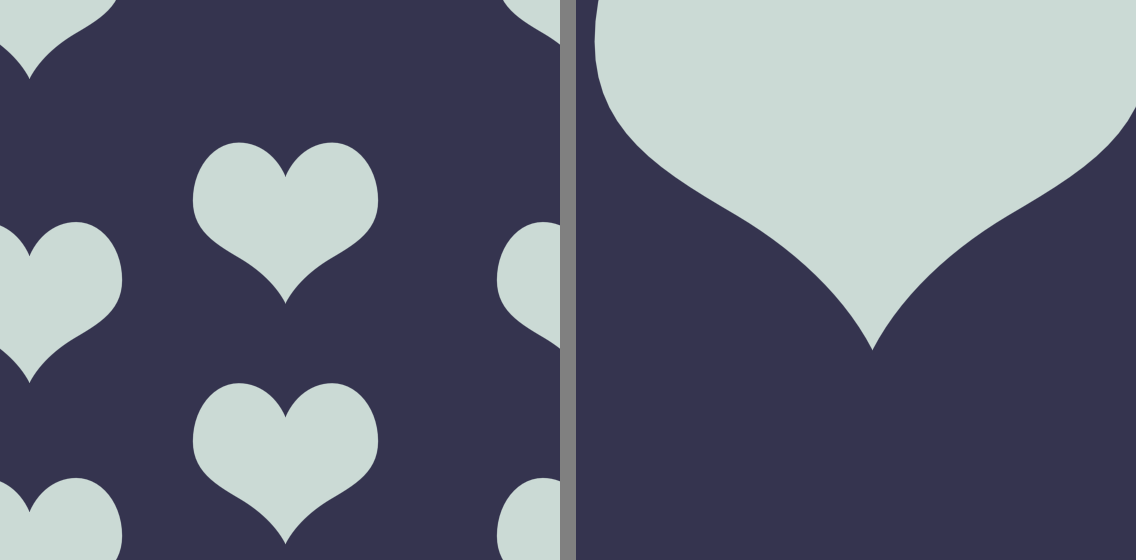
Left: the whole. Right: its middle third, enlarged.
Write a Shadertoy shader that draws this pattern.

```glsl
const vec3 NIGHT = vec3(0.207, 0.203, 0.309);
const vec3 MINT = vec3(0.797, 0.856, 0.836);

// Layout of one tile, x = left column, y = middle column
const vec2 COLUMN_X = vec2(0.0527, 0.5098);
const vec2 LOWER_TIP_Y = vec2(0.3164, 0.0286);
const vec2 ROW_RISE = vec2(0.5430, 0.4297);

const float TILES = 1.0;
const float HALF_WIDTH = 0.1654;
const float MID_HEIGHT = 0.868;   // heart middle above its tip, in half widths
const float EDGE_PIXELS = 0.75;
const int CURVE_STEPS = 14;

// Right half of the outline, cleft to tip: four joined cubic curves
const vec2 OUTLINE[13] = vec2[13](
    vec2(0.0, 1.37), vec2(0.095, 1.59), vec2(0.283, 1.736),
    vec2(0.504, 1.736), vec2(0.78, 1.736), vec2(1.0, 1.457),
    vec2(1.0, 1.11), vec2(1.0, 0.787), vec2(0.764, 0.646),
    vec2(0.488, 0.484), vec2(0.283, 0.362), vec2(0.102, 0.197),
    vec2(0.0, 0.0));

vec2 cubic(vec2 a, vec2 b, vec2 c, vec2 d, float t) {
    float s = 1.0 - t;
    return s * s * s * a + 3.0 * s * t * (s * b + t * c) + t * t * t * d;
}

float segmentDistance(vec2 p, vec2 a, vec2 b) {
    vec2 ab = b - a;
    return length(p - a - ab * clamp(dot(p - a, ab) / dot(ab, ab), 0.0, 1.0));
}

// Signed distance to a heart with its tip at the origin and half width 1
float heartDistance(vec2 p) {
    p.x = abs(p.x);
    float nearest = 10.0;
    float side = 1.0;
    vec2 a = OUTLINE[0];
    for (int k = 0; k < 12; k += 3) {
        for (int i = 1; i <= CURVE_STEPS; i++) {
            float t = float(i) / float(CURVE_STEPS);
            vec2 b = cubic(OUTLINE[k], OUTLINE[k + 1], OUTLINE[k + 2], OUTLINE[k + 3], t);
            nearest = min(nearest, segmentDistance(p, a, b));
            // Flip the side at each crossing of a ray to the right
            if ((a.y > p.y) != (b.y > p.y)) {
                float crossing = mix(a.x, b.x, (p.y - a.y) / (b.y - a.y));
                if (crossing > p.x) side = -side;
            }
            a = b;
        }
    }
    return side * nearest;
}

// Offset from the middle of the closest heart, wrapped around the tile
vec2 closestHeart(vec2 uv) {
    vec2 best = vec2(2.0);
    for (int column = 0; column < 2; column++) {
        for (int row = 0; row < 2; row++) {
            float tipY = LOWER_TIP_Y[column] + float(row) * ROW_RISE[column];
            vec2 middle = vec2(COLUMN_X[column], tipY + MID_HEIGHT * HALF_WIDTH);
            vec2 offset = fract(uv - middle + 0.5) - 0.5;
            if (dot(offset, offset) < dot(best, best)) best = offset;
        }
    }
    return best;
}

void mainImage(out vec4 fragColor, in vec2 fragCoord) {
    vec2 uv = TILES * fragCoord / iResolution.y;
    float edge = EDGE_PIXELS * TILES / iResolution.y;

    vec2 local = closestHeart(uv) / HALF_WIDTH + vec2(0.0, MID_HEIGHT);
    float d = heartDistance(local) * HALF_WIDTH;

    float coverage = 1.0 - smoothstep(-edge, edge, d);
    fragColor = vec4(mix(NIGHT, MINT, coverage), 1.0);
}
```
